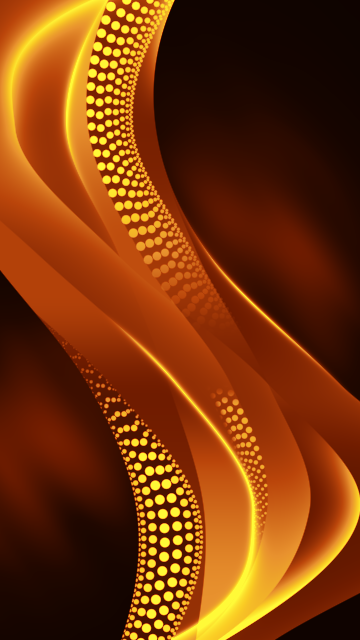
Give the GLSL for this background, as a WebGL 1 fragment shader.

```glsl
precision highp float;
// Glowing amber ribbons sweep in an S over a dark, smoky backdrop.
// Spline edges split the canvas into panes; each pane sets a heat value,
// dots and bright rims add to it, and a fire ramp turns heat to colour.
uniform vec2 u_resolution;

const float ASPECT = .5625;
const float HALF_PI = 1.5708;
const vec3 EMBER = vec3(.13, .03, 0), RUST = vec3(.44, .11, 0);
const vec3 ORANGE = vec3(.73, .27, .04), PEACH = vec3(.91, .57, .18);
const vec3 GOLD = vec3(.98, .8, .14), LEMON = vec3(1, .98, .22);

// Evenly spaced heights, from above the top to below the base
struct Curve { vec4 high; vec4 low; };

float sat(float x) { return clamp(x, 0., 1.); }

vec3 fire(float heat) {
  vec3 c = mix(EMBER * sat(heat + 1.), RUST, sat(heat));
  c = mix(c, ORANGE, sat(heat - 1.));
  c = mix(c, PEACH, sat(heat - 2.));
  c = mix(c, GOLD, sat(heat - 3.));
  return mix(c, LEMON, sat(heat - 4.));
}

// Catmull-Rom weights
vec4 kernel(vec4 t) {
  t = min(abs(t), 2.);
  vec4 core = (1.5 * t - 2.5) * t * t + 1.;
  vec4 tail = ((2.5 - .5 * t) * t - 4.) * t + 2.;
  return mix(core, tail, step(1., t));
}

float curveX(Curve c, float y) {
  vec4 t = y * 5. + vec4(1, 0, -1, -2);
  return ASPECT * (dot(kernel(t), c.high) + dot(kernel(t - 4.), c.low));
}

// Signed distance, positive to the right
float edge(vec2 p, Curve c) {
  float x = curveX(c, p.y), slope = (curveX(c, p.y + .005) - x) / .005;
  return (p.x - x) / sqrt(1. + slope * slope);
}

float cover(float d) { return sat(.5 + d * u_resolution.y * .7); }
float over(float under, float heat, float d) { return mix(under, heat, cover(d)); }
float rim(float d, float width) { return exp(-abs(d) / width); }
float bump(float x, float mid, float width) {
  float t = (x - mid) / width;
  return exp(-t * t);
}

// Gradient noise
float corner(vec2 cell, vec2 offset) {
  float a = 6.2832 * fract(sin(dot(cell, vec2(127.1, 311.7))) * 4375.8);
  return dot(vec2(cos(a), sin(a)), offset);
}

float noise(vec2 p) {
  vec2 i = floor(p), f = fract(p), w = f * f * (3. - 2. * f), e = vec2(1, 0);
  return mix(mix(corner(i, f), corner(i + e, f - e), w.x),
    mix(corner(i + e.yx, f - e.yx), corner(i + 1., f - 1.), w.x), w.y);
}

// Dot columns between two curves, shrinking away from phase zero
float dots(vec2 p, Curve from, Curve to, float start, float size) {
  float sum = 0., first = sin(start * HALF_PI);
  for (int k = 0; k < 8; k++) {
    float n = float(k), phase = mix(start, 1., (n + .4) / 7.6) * HALF_PI;
    float scale = max(cos(phase), .35), pitch = 2.9 * size * scale;
    float shift = .5 * mod(n, 2.);
    float y = (floor(p.y / pitch + shift) + .5 - shift) * pitch;
    float a = curveX(from, y), b = curveX(to, y);
    float x = mix(a, b, (sin(phase) - first) / (1. - first));
    float radius = scale * min(size, .09 * abs(b - a));
    sum = max(sum, cover(radius - length(p - vec2(x, y))) * (.5 + .5 * scale));
  }
  return sum;
}

// Streaked smoke, warm on each side
float smoke(vec2 p) {
  vec2 q = vec2(dot(p, vec2(.6, .8)), dot(p, vec2(.8, -.6)));
  float warm = bump(q.x, .55, .25) * bump(q.y, .08, .17);
  warm += bump(q.x, .58, .2) * bump(q.y, -.4, .22);
  return warm * (1.35 + 1.1 * noise(q * vec2(4, 14))) - .55;
}

void main() {
  vec2 uv = gl_FragCoord.xy / u_resolution;
  vec2 p = vec2(uv.x * ASPECT, 1. - uv.y);
  float y = p.y, base = smoothstep(.62, .95, y), crown = 1. - smoothstep(0., .2, y);

  Curve left = Curve(vec4(-.5, -.45, -.28, -.03), vec4(.243, .38, .336, .14));
  Curve belt = Curve(vec4(-.6, -.5, -.35, -.07), vec4(.306, .551, .475, .2));
  Curve thread = Curve(vec4(-.93, -.58, -.28, .11), vec4(.49, .704, .475, -.7));
  Curve fold = Curve(vec4(1.62, .255, .042, .33), vec4(.745, 1, .625, -.19));
  Curve pane = Curve(vec4(.6, .296, .185, .331), vec4(.468, .567, .544, .46));
  Curve inner = Curve(vec4(.53, .301, .245, .394), vec4(.641, .741, .544, -.12));
  Curve bead = Curve(vec4(.85, .48, .367, .54), vec4(.76, .9, .9, .9));
  Curve outer = Curve(vec4(.76, .486, .433, .551), vec4(.745, .859, .606, -.14));
  Curve right = Curve(vec4(.76, .486, .433, .583), vec4(.944, 1.3, .764, .2));
  float dBelt = edge(p, belt), dThread = edge(p, thread), dFold = edge(p, fold);
  float dPane = edge(p, pane), dInner = edge(p, inner);
  float dOuter = edge(p, outer), dRight = edge(p, right);

  // Panes above the fold
  float upper = 1.4 + 1.2 * crown + .4 * rim(dPane, .02);
  upper = over(upper, mix(3.3, 2.1, smoothstep(.1, .38, y)), dPane);
  upper = over(upper, 1.1 + .6 * bump(y, .42, .1) + 3. * crown * rim(dOuter, .02), dInner);
  upper = over(upper, .8 + .4 * bump(y, .62, .08) + .4 * rim(dRight, .03), dOuter);

  // Panes below the fold
  float lower = 1.25 + .9 * rim(dFold, .05) + .6 * bump(y, .26, .1);
  lower = over(lower, 1.3 + .9 * rim(dFold, .05) + base, dPane);
  lower = over(lower, 1.35 + 1.8 * base + .3 * rim(dOuter, .02), dInner);
  float bulge = .7 + .7 * bump(y, .6, .07) + 1.2 * smoothstep(.85, 1., y);
  bulge += 4. * smoothstep(.64, .8, y) * rim(dFold, .026);
  lower = over(lower, bulge, dOuter);
  float under = 1.9 - .9 * smoothstep(.46, .62, y) + .5 * base;
  under = over(under, 1.1 + .7 * smoothstep(.6, .75, y) + 1.2 * base, dPane);
  lower = over(lower, under, -dThread);
  lower = over(lower, .5 + .7 * bump(y, .5, .1), -dBelt);
  float heat = over(lower, upper, dFold);

  // Dotted bands
  float beads = dots(p, inner, bead, 0., .0072) * (1. - smoothstep(.38, .53, y));
  heat = mix(heat, mix(5., 2.7, smoothstep(.25, .45, y)), beads);
  float sparks = dots(p, left, belt, -1., .0078) * smoothstep(.46, .55, y);
  heat = mix(heat, mix(2., 5., smoothstep(.55, .73, y)), sparks);
  float seeds = dots(p, inner, thread, 0., .005) * cover(dThread);
  seeds *= smoothstep(.6, .64, y) * (1. - smoothstep(.79, .86, y));
  heat = mix(heat, 3.5, seeds * (1. - smoothstep(.025, .04, -dInner)));

  // Bright rims
  heat += (2.2 * crown + 1.8 * bump(y, .15, .09)) * rim(dFold, .018);
  heat += 3. * bump(y, .15, .11) * rim(dPane, .004);
  float width = mix(.003, .015, smoothstep(.75, 1., y) * step(0., dThread));
  heat += 3.8 * smoothstep(.48, .58, y) * rim(dThread, width) * cover(dBelt);

  heat = mix(smoke(p), heat, cover(edge(p, left)) * cover(-dRight));
  heat += 4.5 * bump(y, .48, .09) * rim(dRight, .0025);
  gl_FragColor = vec4(fire(heat), 1);
}
```
